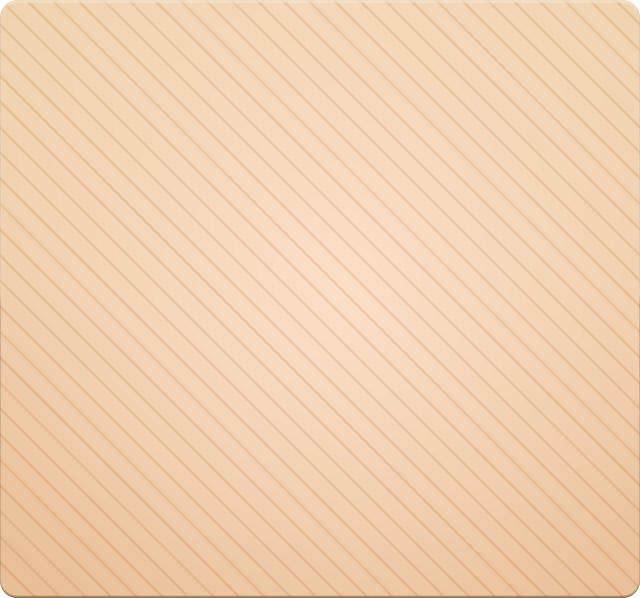
Write a WebGL 2 fragment shader that draws this pattern.

```glsl
#version 300 es
precision highp float;

uniform vec2 u_resolution;
out vec4 fragColor;

// Lengths are in canvas widths
#define STRIPES_ACROSS 25.0
#define STRIPE_PHASE 0.0013
#define STRIPE_HALF_WIDTH 0.0021
#define STRIPE_SOFTNESS 0.0013
#define STRIPE_VARIATION 0.18
#define CORNER_RADIUS 0.027
#define GLOW_CENTER vec2(0.53, 0.52)
#define GLOW_RADIUS 0.68
#define BEVEL 0.0035

const vec3 TOP_COLOR = vec3(0.938, 0.825, 0.685);
const vec3 BOTTOM_COLOR = vec3(0.908, 0.742, 0.585);
const vec3 GLOW_COLOR = vec3(0.980, 0.873, 0.785);
const vec3 STRIPE_TINT = vec3(0.966, 0.912, 0.860);
const vec3 SHADOW_COLOR = vec3(0.50, 0.39, 0.29);
const vec3 HIGHLIGHT_COLOR = vec3(0.95, 0.91, 0.83);
const vec3 OUTSIDE_COLOR = vec3(1.0);

float hash(float n) {
    n = fract(n * 0.1031);
    n *= n + 33.33;
    return fract(n * (n + n));
}

float roundedBox(vec2 p, vec2 halfSize, float radius) {
    vec2 q = abs(p) - halfSize + radius;
    return length(max(q, 0.0)) + min(max(q.x, q.y), 0.0) - radius;
}

// Vertical blend lit by a radial glow
vec3 background(vec2 p, float height) {
    vec3 base = mix(BOTTOM_COLOR, TOP_COLOR, smoothstep(-0.1, 1.0, p.y / height));
    float glow = max(1.0 - distance(p, GLOW_CENTER * vec2(1.0, height)) / GLOW_RADIUS, 0.0);
    return mix(base, GLOW_COLOR, glow);
}

// Coverage of the diagonal stripes, with a slightly different strength in each
float stripes(vec2 p, float height, float pixel) {
    float t = (p.x + p.y - height - STRIPE_PHASE) * STRIPES_ACROSS;
    float id = floor(t + 0.5);
    float dist = abs(t - id) / STRIPES_ACROSS * inversesqrt(2.0);
    float soft = max(STRIPE_SOFTNESS, 0.6 * pixel);
    float line = 1.0 - smoothstep(STRIPE_HALF_WIDTH - soft, STRIPE_HALF_WIDTH + soft, dist);
    return line * (1.0 + STRIPE_VARIATION * (hash(id + 64.0) - 0.5));
}

void main() {
    float pixel = 1.0 / u_resolution.x;
    vec2 p = gl_FragCoord.xy * pixel;
    float height = u_resolution.y * pixel;
    vec2 halfSize = 0.5 * vec2(1.0, height);
    vec2 centered = p - halfSize;

    vec3 color = background(p, height);
    color *= mix(vec3(1.0), STRIPE_TINT, stripes(p, height, pixel));

    // Bevel: pale upper rim, thin sides, dark lower rim
    float panel = roundedBox(centered, halfSize, CORNER_RADIUS);
    float upper = roundedBox(centered + vec2(0.0, BEVEL), halfSize, CORNER_RADIUS);
    float lower = roundedBox(centered - vec2(0.0, BEVEL), halfSize, CORNER_RADIUS);
    float rim = smoothstep(-0.0025, 0.0, panel);
    float highlight = smoothstep(-0.004, BEVEL, upper) * smoothstep(-0.01, 0.01, centered.y);
    float shadow = smoothstep(-0.002, BEVEL, lower) * smoothstep(0.01, -0.01, centered.y);
    color = mix(color, SHADOW_COLOR, 0.25 * rim);
    color = mix(color, HIGHLIGHT_COLOR, 0.75 * highlight);
    color = mix(color, SHADOW_COLOR, 0.9 * shadow);

    // Rounded corners
    float outside = smoothstep(-0.5 * pixel, 0.5 * pixel, panel);
    fragColor = vec4(mix(color, OUTSIDE_COLOR, outside), 1.0);
}
```
